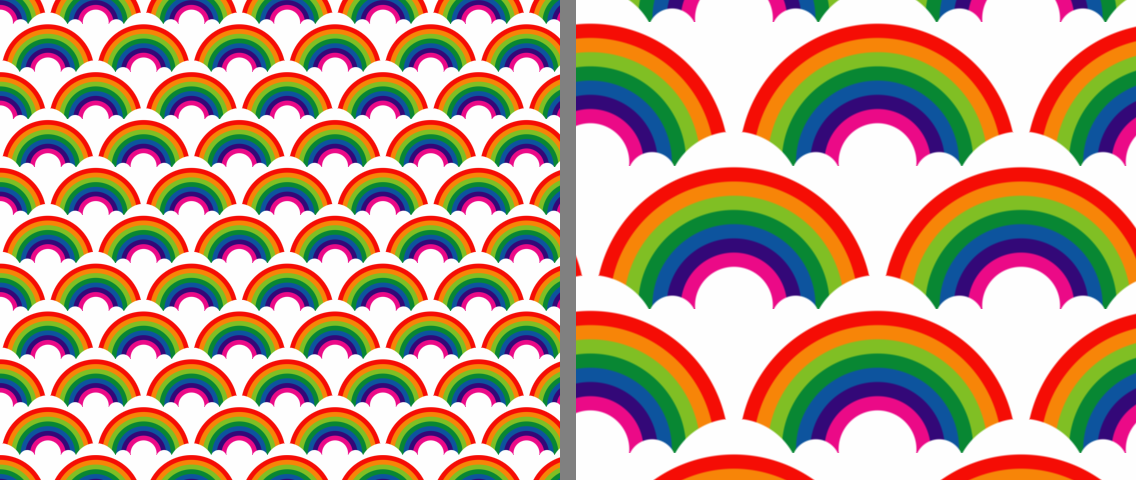
Left, the full canvas; right, a detail of the centre.
Reproduce this pattern procedurally as a WebGL 1 fragment shader.

```glsl
precision highp float;

uniform vec2 u_resolution;

// 1 inside (negative distance), 0 outside, softened over about one pixel
float coverage(float dist) {
  float soft = max(5.85 / u_resolution.x, 0.006) * 0.75;
  return 1.0 - smoothstep(-soft, soft, dist);
}

// Seven equal bands, from red outside to pink inside
vec3 bandColor(float radius) {
  float band = 0.0495;
  float edge = 0.482 - band;
  vec3 color = vec3(0.96, 0.05, 0.02);
  color = mix(color, vec3(0.97, 0.52, 0.03), coverage(radius - edge));
  color = mix(color, vec3(0.50, 0.75, 0.14), coverage(radius - edge + band));
  color = mix(color, vec3(0.03, 0.53, 0.20), coverage(radius - edge + 2.0 * band));
  color = mix(color, vec3(0.05, 0.33, 0.62), coverage(radius - edge + 3.0 * band));
  color = mix(color, vec3(0.20, 0.03, 0.47), coverage(radius - edge + 4.0 * band));
  return mix(color, vec3(0.92, 0.04, 0.53), coverage(radius - edge + 5.0 * band));
}

void main() {
  // One unit is one repeat across; y runs downward
  vec2 pos = vec2(gl_FragCoord.x, u_resolution.y - gl_FragCoord.y);
  pos *= 5.85 / u_resolution.x;

  // Rows half a unit apart, every other one shifted by half a repeat
  float row = ceil((pos.y - 0.736) * 2.0 - 0.024);
  vec2 p = vec2(
    fract(pos.x + 0.5 * mod(row, 2.0)) - 0.5,
    pos.y - 0.736 - 0.5 * row
  );
  p.x = abs(p.x);

  // Arch with its feet cut by a large and a small cloud puff
  float radius = length(p);
  float arch = max(radius - 0.482, 0.1355 - radius);
  float largePuff = length(p - vec2(0.5, 0.127)) - 0.234;
  float smallPuff = length(p - vec2(0.215, 0.05)) - 0.085;
  float shape = max(arch, -min(largePuff, smallPuff));

  vec3 color = mix(vec3(0.995), bandColor(radius), coverage(shape));
  gl_FragColor = vec4(color, 1.0);
}
```
